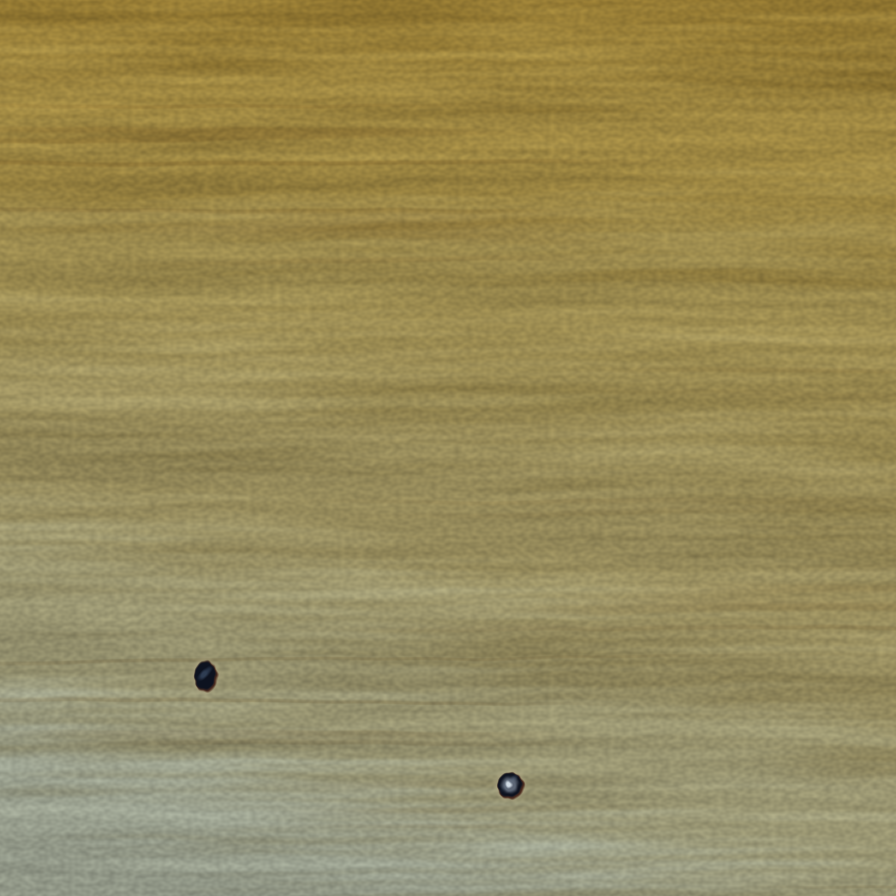
Write a WebGL 1 fragment shader that draws this texture.

```glsl
precision highp float;
uniform vec2 u_resolution;

const vec3 OCHRE = vec3(0.57, 0.465, 0.19);
const vec3 HONEY = vec3(0.615, 0.525, 0.255);
const vec3 STRAW = vec3(0.595, 0.53, 0.30);
const vec3 OLIVE = vec3(0.595, 0.55, 0.36);
const vec3 SAGE = vec3(0.595, 0.58, 0.44);
const vec3 MIST = vec3(0.59, 0.615, 0.55);

vec2 hashGradient(vec2 cell) {
  vec3 h = fract(cell.xyx * vec3(0.1031, 0.1030, 0.0973));
  h += dot(h, h.yzx + 33.33);
  float angle = 6.2832 * fract((h.x + h.y) * h.z);
  return vec2(cos(angle), sin(angle));
}

float gradientNoise(vec2 p) {
  vec2 i = floor(p);
  vec2 f = p - i;
  vec2 u = f * f * f * (f * (f * 6.0 - 15.0) + 10.0);
  float a = dot(hashGradient(i), f);
  float b = dot(hashGradient(i + vec2(1.0, 0.0)), f - vec2(1.0, 0.0));
  float c = dot(hashGradient(i + vec2(0.0, 1.0)), f - vec2(0.0, 1.0));
  float d = dot(hashGradient(i + 1.0), f - 1.0);
  return mix(mix(a, b, u.x), mix(c, d, u.x), u.y);
}

// Layers of long horizontal streaks, each finer than the last
float woodGrain(vec2 p) {
  vec2 frequency = vec2(0.5, 13.0);
  float weight = 0.125;
  float sum = 0.0;
  for (int i = 0; i < 4; i++) {
    sum += weight * gradientNoise(p * frequency + float(i) * 17.3 + 5.37);
    frequency *= vec2(2.2, 2.1);
    weight *= 0.97;
  }
  return sum;
}

// Long thin lines that follow the zero crossings of stretched noise
float thinLines(vec2 p, float density, float seed) {
  float crossing = abs(gradientNoise(p * vec2(0.35, density) + seed));
  float presence = smoothstep(-0.05, 0.3, gradientNoise(p * vec2(1.1, 8.0) + seed * 1.7));
  return (1.0 - smoothstep(0.02, 0.12, crossing)) * presence;
}

// Ochre at the far edge, fading to cool grey in the near corner
vec3 woodTone(float t) {
  vec3 color = mix(OCHRE, HONEY, smoothstep(-0.02, 0.16, t));
  color = mix(color, STRAW, smoothstep(0.17, 0.32, t));
  color = mix(color, OLIVE, smoothstep(0.32, 0.56, t));
  color = mix(color, SAGE, smoothstep(0.56, 0.80, t));
  return mix(color, MIST, smoothstep(0.80, 1.03, t));
}

float ellipseMask(vec2 p, vec2 radii, float softness) {
  float d = (length(p / radii) - 1.0) * min(radii.x, radii.y);
  return 1.0 - smoothstep(-softness, softness, d);
}

// Dark metal head with a warm rim, a bluish facet and a bright glint
vec3 addScrew(vec3 color, vec2 p, vec2 radii, float glint) {
  float soft = 0.0015;
  p += 0.0025 * gradientNoise(p * 110.0 + 8.4);
  color = mix(color, vec3(0.74, 0.70, 0.56), 0.35 * ellipseMask(p, radii + 0.003, 0.003));
  color = mix(color, vec3(0.30, 0.17, 0.12), ellipseMask(p - vec2(0.001, -0.001), radii, soft));
  color = mix(color, vec3(0.05, 0.07, 0.12), ellipseMask(p, radii * 0.92, soft));
  vec2 facet = vec2(p.x + p.y, p.y - p.x) * 0.7071;
  float sheen = ellipseMask(facet - vec2(0.001, 0.002), radii * vec2(0.65, 0.2), 0.002);
  color = mix(color, vec3(0.24, 0.31, 0.41), 0.7 * sheen);
  color = mix(color, vec3(0.42, 0.46, 0.52), glint * ellipseMask(p, radii * 0.6, 0.003));
  vec2 glintOffset = p - vec2(-0.001, 0.001);
  return mix(color, vec3(0.90, 0.94, 0.97), glint * ellipseMask(glintOffset, radii * 0.25, 0.002));
}

void main() {
  vec2 uv = gl_FragCoord.xy / u_resolution;

  // Gentle sway of the fibres
  vec2 fibre = uv;
  fibre.y += 0.008 * gradientNoise(uv * vec2(1.7, 2.5) + 9.3);
  fibre.y += 0.0025 * gradientNoise(uv * vec2(11.0, 16.0) + 3.6);

  float grain = woodGrain(fibre);
  float speckle = gradientNoise(uv * vec2(150.0, 215.0))
                + 0.6 * gradientNoise(uv * vec2(65.0, 140.0) + 31.4);

  // Light falloff across the board
  float depth = 1.0 - uv.y;
  float tone = depth + 0.26 * (0.45 - uv.x) * smoothstep(0.0, 0.9, depth);
  vec3 color = woodTone(tone + 0.55 * grain);
  color *= 1.0 + 0.75 * grain + 0.115 * speckle;

  // Dark pores and pale growth lines
  color *= 1.0 - vec3(0.06, 0.085, 0.12) * thinLines(fibre, 30.0, 41.3);
  color *= 1.0 + vec3(0.05, 0.06, 0.09) * thinLines(fibre, 15.0, 23.7);

  color = addScrew(color, uv - vec2(0.229, 0.246), vec2(0.0125, 0.0170), 0.0);
  color = addScrew(color, uv - vec2(0.569, 0.124), vec2(0.0145, 0.0145), 0.85);
  gl_FragColor = vec4(clamp(color, 0.0, 1.0), 1.0);
}
```
